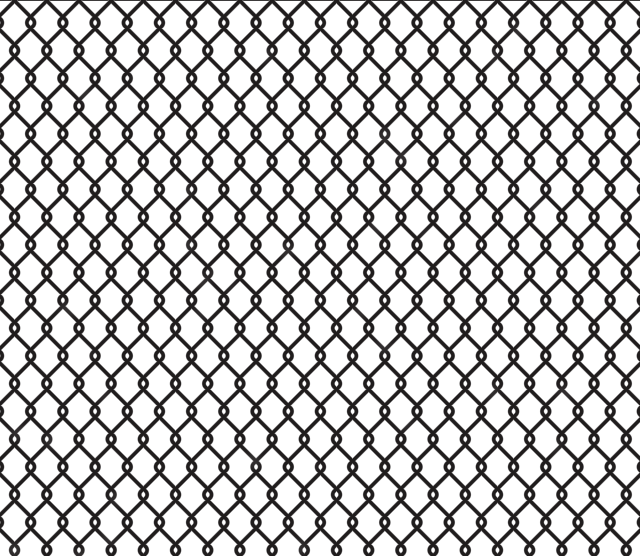
Reproduce this pattern procedurally as a Shadertoy shader.

```glsl
const float COLUMNS = 19.88;         // knots across the canvas
const float ROWS = 20.03;            // knot rows up the canvas
const float ROW_PITCH = 0.8584;      // row spacing, in column pitches
const vec2 FIRST_KNOT = vec2(0.453, 0.181); // lowest left knot, in pitches
const float BOW = 0.1165;            // sideways reach of a wire at its knot
const float HALF_WIDTH = 0.0588;     // half the wire thickness
const float TOP_EDGE = 0.0018;       // top border, as a part of the height
const float SCUFF_RATE = 0.15;       // share of noise cells holding a scuff
const float SCUFF_LIFT = 0.07;       // how much a scuff lightens the wire
const vec3 WIRE = vec3(0.125, 0.112, 0.115);
const vec3 BORDER = vec3(0.24, 0.23, 0.23);
const vec3 GROUND = vec3(1.0);

// Bend radius that joins the bows with straight runs at 45 degrees
const float BEND = (ROW_PITCH - 0.5 - 2.0 * BOW) / 0.8284;

vec3 hash3(vec2 cell) {
    vec3 h = vec3(dot(cell, vec2(127.1, 311.7)),
                  dot(cell, vec2(269.5, 183.3)),
                  dot(cell, vec2(419.2, 371.9)));
    return fract(sin(h) * 4375.85);
}

// Distance to one wire: an arc bowing right, then a diagonal run
float bowDistance(vec2 q) {
    vec2 d = q - vec2(BOW - BEND, 0.0);
    float reach = d.y > d.x ? (d.x + d.y) * 0.70711 : length(d);
    return abs(reach - BEND);
}

// Distance to the mesh centre lines, folded into a quarter cell
float meshDistance(vec2 p) {
    vec2 period = vec2(1.0, 2.0 * ROW_PITCH);
    vec2 q = abs(p - period * round(p / period));
    if (q.y > 0.5 * ROW_PITCH) q = vec2(0.5, ROW_PITCH) - q;
    return min(bowDistance(q), bowDistance(vec2(-q.x, q.y)));
}

// Sparse cellular spots
float scuffs(vec2 p) {
    vec2 cell = floor(p);
    float spot = 0.0;
    for (int y = -1; y <= 1; y++) {
        for (int x = -1; x <= 1; x++) {
            vec2 id = cell + vec2(x, y);
            vec3 h = hash3(id);
            float fade = 1.0 - smoothstep(0.05, 0.4, distance(p, id + h.xy));
            spot = max(spot, fade * step(h.z, SCUFF_RATE));
        }
    }
    return spot;
}

void mainImage(out vec4 fragColor, in vec2 fragCoord) {
    vec2 uv = fragCoord / iResolution.xy;
    vec2 p = uv * vec2(COLUMNS, ROWS * ROW_PITCH) - FIRST_KNOT;
    float pixel = COLUMNS / iResolution.x;

    // Wires
    float d = meshDistance(p) - HALF_WIDTH;
    float wire = 1.0 - smoothstep(-0.8 * pixel, 0.8 * pixel, d);
    vec3 color = mix(GROUND, WIRE + SCUFF_LIFT * scuffs(p), wire);

    // Thin border along the top
    float fromTop = (1.0 - uv.y - TOP_EDGE) * iResolution.y;
    float border = clamp(0.5 - fromTop, 0.0, 1.0) * (1.0 - wire);
    color = mix(color, BORDER, border);

    fragColor = vec4(color, 1.0);
}
```
